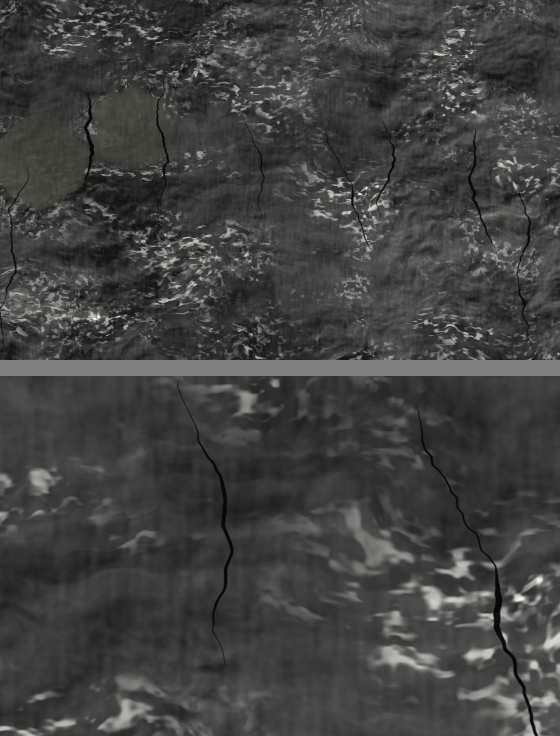
Top, the full canvas; bottom, a detail of the centre.
Reproduce this texture procedurally as a WebGL 1 fragment shader.

```glsl
precision highp float;
// A dark, fractured coal face: layered noise gives mottled plates, flat seams
// and chipped relief; fine upright grain, clustered glints, smooth slabs and
// wandering black cracks are laid over it.
uniform vec2 u_resolution;

const vec3 ROCK_TINT = vec3(0.995, 1.005, 0.985);
const vec3 SLAB_TINT = vec3(1.02, 1.02, 0.94);
const float BASE_TONE = 0.213;
const float DARKEST_ROCK = 0.085;
const int CRACK_COUNT = 8;

float hash(vec2 p) {
  vec3 q = fract(p.xyx * 0.1031);
  q += dot(q, q.yzx + 33.33);
  return fract((q.x + q.y) * q.z);
}

float noise(vec2 p) {
  vec2 cell = floor(p);
  vec2 f = fract(p);
  f = f * f * (3.0 - 2.0 * f);
  float low = mix(hash(cell), hash(cell + vec2(1.0, 0.0)), f.x);
  float high = mix(hash(cell + vec2(0.0, 1.0)), hash(cell + vec2(1.0)), f.x);
  return mix(low, high, f.y);
}

float fbm(vec2 p) {
  float sum = 0.0;
  float weight = 0.5;
  for (int i = 0; i < 5; i++) {
    sum += weight * noise(p);
    p = p * 2.03 + 17.3;
    weight *= 0.5;
  }
  return sum / 0.97;
}

// Height difference toward a light at the upper left.
float relief(vec2 p, vec2 scale, float reach) {
  return fbm(p * scale) - fbm((p + reach * vec2(-0.6, 0.8)) * scale);
}

// Bright crystal faces, gathered in flat clusters.
float glints(vec2 p, vec2 clusterScale, vec2 fleckScale) {
  float cluster = smoothstep(0.50, 0.74, fbm(p * clusterScale + 41.0));
  float fleck = 0.65 * noise(p * fleckScale) + 0.35 * noise(p * fleckScale * 2.1 + 9.0);
  return cluster * smoothstep(0.47, 0.85, fleck);
}

// Rounded smooth plate with a ragged outline.
float slab(vec2 p, vec2 center, vec2 radius) {
  float edge = length((p - center) / radius) + 0.9 * (fbm(p * 9.0) - 0.5);
  return 1.0 - smoothstep(0.88, 1.02, edge);
}

// Tapered crack that wanders about the line from a to b.
float crack(vec2 p, vec2 a, vec2 b, float width, float seed, float pixel) {
  vec2 along = b - a;
  float size = length(along);
  float t = dot(p - a, along) / (size * size);
  float side = (along.x * (p.y - a.y) - along.y * (p.x - a.x)) / size;
  side += 0.11 * (fbm(vec2(t * size * 8.0, seed * 7.7)) - 0.5);
  float taper = clamp(4.0 * t * (1.0 - t), 0.0, 1.0);
  float halfWidth = width * taper * (0.2 + noise(vec2(t * size * 24.0, seed)));
  float cover = 1.0 - smoothstep(halfWidth - pixel, halfWidth + pixel, abs(side));
  return cover * smoothstep(0.0, 0.15, taper);
}

float cracks(vec2 p, float aspect, float pixel) {
  float cover = 0.0;
  for (int i = 0; i < CRACK_COUNT; i++) {
    float id = float(i) + 1.0;
    float x = aspect * (id - 0.8 + 0.6 * hash(vec2(id, 3.0))) / float(CRACK_COUNT);
    vec2 top = vec2(x, 0.5 + 0.45 * hash(vec2(id, 11.0)));
    float drop = 0.2 + 0.35 * hash(vec2(id, 23.0));
    vec2 bottom = top + vec2(0.22 * (hash(vec2(id, 31.0)) - 0.4), -drop);
    float width = mix(0.0015, 0.006, hash(vec2(id, 47.0)));
    cover = max(cover, crack(p, top, bottom, width, id, pixel));
  }
  return cover;
}

void main() {
  float pixel = 1.0 / u_resolution.y;
  float aspect = u_resolution.x * pixel;
  vec2 p = gl_FragCoord.xy * pixel;
  vec2 warped = p + 0.09 * (vec2(fbm(p * 5.0), fbm(p * 5.0 + 31.0)) - 0.5);

  // Broad mottling, dark plates and level seams
  float broad = fbm(warped * 2.7 + 5.0) - 0.5;
  float plate = smoothstep(0.43, 0.53, fbm(warped * vec2(5.5, 6.5) + 13.0));
  float strata = fbm(warped * vec2(4.0, 24.0) + 3.0);
  float seam = smoothstep(0.57, 0.70, strata);
  float smoothFace = max(slab(p, vec2(0.36, 0.66), vec2(0.13, 0.10)),
                         slab(p, vec2(0.11, 0.56), vec2(0.13, 0.12)));

  // Chipped surface and upright grain
  float rough = smoothstep(0.36, 0.62, fbm(p * 3.2 + 71.0)) * (1.0 - 0.8 * smoothFace);
  float chips = relief(warped, vec2(13.0, 18.0), 0.011);
  float grain = noise(p * vec2(170.0, 38.0)) - 0.5;
  float speck = noise(p * vec2(210.0, 190.0)) - 0.5;

  float tone = BASE_TONE + 0.24 * broad + 0.065 * (plate - 0.5) + 0.16 * (strata - 0.5);
  tone += chips * mix(0.22, 0.75, rough) + 0.05 * grain + 0.025 * speck;
  tone -= 0.065 * seam * (1.0 - smoothFace);
  tone = mix(tone, 0.265 + 0.2 * broad + 0.2 * chips + 0.03 * grain, 0.8 * smoothFace);
  tone = max(tone, DARKEST_ROCK + 0.03 * speck);

  float shine = glints(warped, vec2(4.0, 9.0), vec2(62.0, 115.0));
  shine += 0.6 * glints(warped + 2.7, vec2(7.0, 12.0), vec2(100.0, 130.0));
  tone += 0.5 * shine * (1.0 - 0.85 * smoothFace);

  // Cracks cut through everything
  tone = mix(tone, 0.02, 0.95 * cracks(p, aspect, pixel));
  gl_FragColor = vec4(tone * mix(ROCK_TINT, SLAB_TINT, smoothFace), 1.0);
}
```
